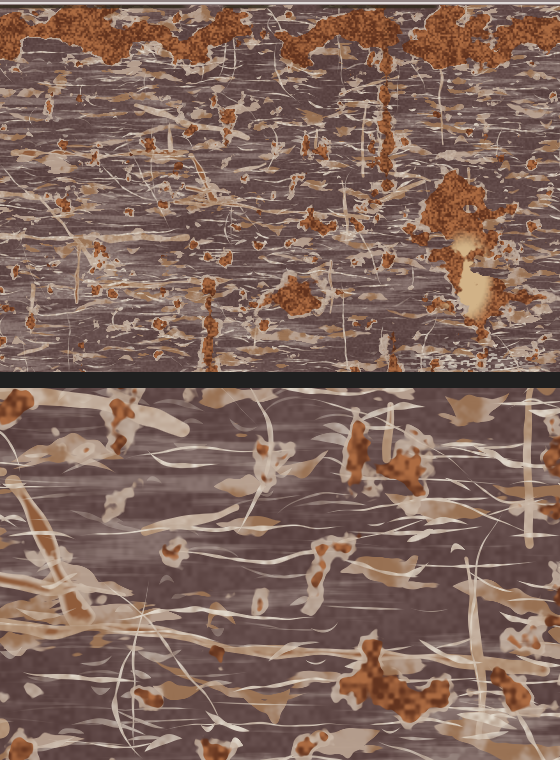
Top: the whole. Bottom: its middle third, enlarged.
Write a WebGL 2 fragment shader that draws this texture.

```glsl
#version 300 es
precision highp float;
// Weathered brown paint on sheet metal: hazy base coat, peeled chips, long
// gouges and fine scratches, with rust eating in from the top edge. Strokes
// are scattered over jittered grids; rust is distance fields frayed by noise.
uniform vec2 u_resolution;
out vec4 fragColor;

vec3 hash3(vec2 cell, float seed) {
  vec3 q = fract((cell.xyx + seed * 19.19) * vec3(.1031, .1030, .0973));
  q += dot(q, q.yxz + 33.33);
  return fract((q.xxy + q.yzz) * q.zyx);
}

float noise(vec2 p) {
  vec2 i = floor(p), f = fract(p);
  f *= f * (3. - 2. * f);
  return mix(mix(hash3(i, 0.).x, hash3(i + vec2(1, 0), 0.).x, f.x),
             mix(hash3(i + vec2(0, 1), 0.).x, hash3(i + 1., 0.).x, f.x), f.y);
}

float fbm(vec2 p) {
  float sum = 0., amp = .53;
  for (int i = 0; i < 4; i++) {
    sum += amp * noise(p);
    p = mat2(1.9, .5, -.5, 1.9) * p + 7.3;
    amp *= .5;
  }
  return sum;
}

float segment(vec2 p, vec2 a, vec2 b) {
  vec2 d = b - a;
  return length(p - a - d * clamp(dot(p - a, d) / dot(d, d), 0., 1.));
}

float ellipse(vec2 p, vec2 centre, vec2 radius) {
  return (1. - length((p - centre) / radius)) * min(radius.x, radius.y);
}

// Coverage of tapered, bent strokes, one per jittered cell
float strokes(vec2 p, vec2 cell, float slant, float width, float fill, float seed) {
  float px = 1. / u_resolution.y, cover = 0.;
  float ragged = .4 + 1.2 * noise(p * 85. + seed);
  for (int k = 0; k < 9; k++) {
    vec2 id = floor(p / cell) + vec2(k % 3 - 1, k / 3 - 1);
    vec3 h = hash3(id, seed), g = hash3(id, seed + 5.);
    vec2 q = p - (id + h.xy) * cell;
    vec2 dir = normalize(vec2(1, (g.x - .5) * slant));
    q = vec2(dot(q, dir), dir.x * q.y - dir.y * q.x);
    float t = q.x / (cell.x * (.15 + .6 * g.y * g.y));
    q.y += (g.z - .5) * .6 * cell.y * t * t;
    float w = width * (.35 + h.z) * max(1. - t * t, 0.) * ragged;
    float line = clamp(.5 + (w - abs(q.y)) / px, 0., 1.) * min(1., 2. * w / px);
    cover = max(cover, line * step(fract(h.z * 7.31), fill));
  }
  return cover;
}

void main() {
  float px = 1. / u_resolution.y;
  vec2 p = gl_FragCoord.xy * px;
  vec2 warped = p + .035 * (vec2(fbm(p * 8.), fbm(p * 8. + 31.)) - .5);
  float grain = noise(p * 210.), mottle = fbm(p * 38.);
  float wear = smoothstep(.3, .6, fbm(p * vec2(3, 6) + 4.));

  // Base coat with sideways haze and dust
  vec3 color = mix(vec3(.32, .23, .225), vec3(.43, .34, .33), fbm(p * vec2(4, 11)));
  float haze = .5 * fbm(p * vec2(11, 130)) + .5 * fbm(p * vec2(3, 10) + 9.);
  color = mix(color, vec3(.55, .47, .45), .8 * smoothstep(.49, .66, haze));
  color += .06 * (grain - .5);
  float dust = smoothstep(-.03, .05, ellipse(p, vec2(1.28, .03), vec2(.2, .04)));
  dust += .3 * wear * smoothstep(.5, .7, haze);
  color = mix(color, vec3(.83, .8, .75), dust * smoothstep(.45, .75, noise(p * vec2(120, 240))));

  // Peeled chips
  vec3 tan_ = mix(vec3(.62, .46, .33), vec3(.74, .65, .58), smoothstep(.35, .6, mottle));
  vec3 pale = mix(vec3(.74, .66, .59), vec3(.91, .88, .83), grain);
  float peel = smoothstep(.67, .69, fbm(warped * vec2(13, 42) + 3.));
  peel = max(peel, strokes(warped, vec2(.11, .055), .5, .0085, .7, 1.));
  color = mix(color, tan_, .9 * peel);

  // Long gouges: a few crossing the sheet, the rest random
  vec4 longGouges[9] = vec4[9](
    vec4(0, .475, .11, .47), vec4(.11, .47, .26, .29), vec4(0, .36, .5, .355),
    vec4(.36, .715, .67, .625), vec4(.03, .585, .5, .595), vec4(.51, .585, .57, .455),
    vec4(.47, .455, .98, .41), vec4(.28, .23, .62, .245), vec4(.98, .46, 1.14, .5));
  for (int i = 0; i < 26; i++) {
    vec3 h = hash3(vec2(i, 3), 2.), g = hash3(vec2(i, 8), 4.);
    vec2 a = h.xy * vec2(1.5, .75);
    vec2 dir = g.x < .4 ? vec2(.1 * (g.y - .5), 1) : vec2(1, .9 * (g.y - .5));
    vec4 ends = i < 9 ? longGouges[i] : vec4(a, a + dir * (.05 + .17 * g.z));
    float width = (i < 9 ? .008 : .0045) * (.15 + 1.3 * noise(p * 24. + float(i)));
    float d = segment(warped, ends.xy, ends.zw) - width;
    color = mix(color, mix(tan_, pale, .35), clamp(.5 - d / px, 0., 1.));
    float core = smoothstep(.002, -.002, d + .0035) * step(.45, h.z);
    color = mix(color, vec3(.56, .36, .23), core * smoothstep(.35, .55, mottle));
  }

  // Fine scratches and flecks
  float fine = strokes(warped, vec2(.2, .035), .25, .0016, .8, 11.);
  fine = max(fine, strokes(p, vec2(.12, .018), .1, .0012, .7, 21.) * wear);
  fine = max(fine, strokes(warped, vec2(.05, .022), .8, .0027, .5, 31.) * (.3 + .7 * wear));
  fine = max(fine, .9 * strokes(warped.yx, vec2(.22, .1), .3, .0017, .5, 41.));
  fine = max(fine, .9 * strokes(mat2(.8, .6, -.6, .8) * warped, vec2(.2, .14), 1.2, .0016, .5, 51.));
  color = mix(color, pale, .95 * fine);

  // Rust: top band, patches, vertical runs and specks
  float fray = fbm(p * vec2(10, 14) + 17.) - .5;
  float rust = .033 - abs(p.y - .91) + .36 * fray;
  rust = max(rust, ellipse(p, vec2(1.24, .3), vec2(.09, .17)) + .24 * fray);
  rust = max(rust, ellipse(p, vec2(.78, .2), vec2(.075, .04)) + .1 * fray);
  rust = max(rust, ellipse(p, vec2(1.46, .2), vec2(.08, .025)) + .1 * fray);
  float run = min(segment(p, vec2(1.04, .5), vec2(1.04, .94)), segment(p, vec2(.565, 0), vec2(.565, .23)));
  run = min(run, segment(p, vec2(1.058, 0), vec2(1.058, .11)));
  rust = max(rust, .011 - run + .03 * (mottle - .5));
  rust = max(rust, .2 * (fbm(p * 23. + 40.) - .73));
  rust += .025 * (mottle - .5);
  float fringe = smoothstep(-.016, -.011, rust) * smoothstep(.42, .5, mottle);
  color = mix(color, mix(tan_, pale, .4), .85 * fringe);
  vec3 rustColor = mix(vec3(.38, .2, .12), vec3(.67, .42, .26), smoothstep(.25, .75, .5 * mottle + .5 * grain));
  rustColor *= 1. - .15 * smoothstep(.016, .006, run) * abs(2. * fract(p.y * 65.) - 1.);
  float bare = smoothstep(-.01, .03, ellipse(p, vec2(1.25, .25), vec2(.08, .13)));
  rustColor = mix(rustColor, vec3(.82, .7, .53), bare * smoothstep(.48, .56, fbm(p * 19. + 5.)));
  color = mix(color, rustColor, smoothstep(-.002, .003, rust));

  // Shadowed seam and bright lip along the top
  float seam = smoothstep(.976, .979, p.y) * smoothstep(.35, .55, noise(vec2(p.x * 9., 2)));
  color = mix(color, vec3(.2, .17, .12), .85 * seam);
  color = mix(color, vec3(.56, .5, .5), smoothstep(.985, .988, p.y));
  color = mix(color, vec3(.88, .86, .85), smoothstep(.004, .002, abs(p.y - .992)));
  fragColor = vec4(clamp(color, 0., 1.), 1);
}
```
